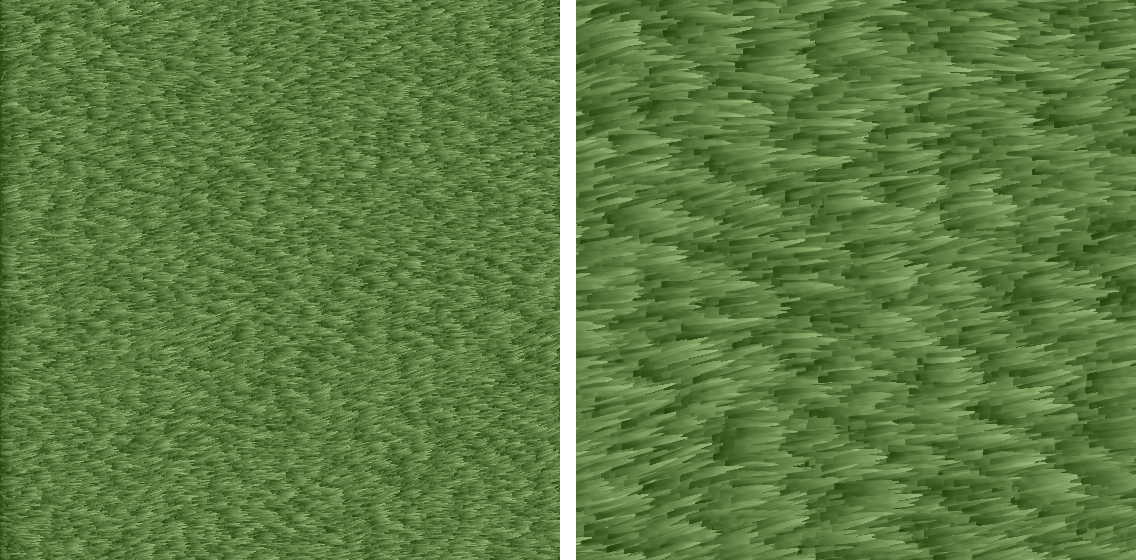
Left, the full canvas; right, a detail of the centre.
Give the GLSL for this texture, as a WebGL 1 fragment shader.

```glsl
precision highp float;

uniform vec2 u_resolution;

float hash(vec2 p) {
  return fract(sin(dot(p, vec2(127.1, 311.7))) * 43758.5453);
}

float noise(vec2 p) {
  vec2 i = floor(p);
  vec2 f = fract(p);
  f = f * f * (3.0 - 2.0 * f);
  return mix(mix(hash(i), hash(i + vec2(1.0, 0.0)), f.x),
             mix(hash(i + vec2(0.0, 1.0)), hash(i + vec2(1.0, 1.0)), f.x), f.y);
}

// Slope of the combed pile, drifting slowly over the lawn
float combSlope(vec2 p) {
  return 0.14 + 0.26 * (noise(p * 6.0) - 0.5) + 0.26 * (noise(p * 20.0 + 7.0) - 0.5);
}

void main() {
  vec2 p = gl_FragCoord.xy / u_resolution;
  vec2 cellSize = vec2(0.0064, 0.0021);
  float slope = combSlope(p);

  // Bare ground, seen only where no blade covers it
  float totalWeight = 0.01;
  float totalTone = -0.15 * totalWeight;

  // Blades rooted to the left, the higher ones outweighing the lower
  for (int i = 0; i < 6; i++) {
    float column = floor(p.x / cellSize.x) - float(i);
    float run = p.x - (column + 0.5) * cellSize.x;
    float middleRow = floor((p.y - slope * run) / cellSize.y);
    for (int j = -3; j <= 3; j++) {
      vec2 cell = vec2(column, middleRow + float(j));
      vec2 jitter = vec2(hash(cell), hash(cell + 31.7));
      float shade = hash(cell + 73.3);
      float rank = hash(cell + 117.9);
      vec2 root = (cell + jitter) * cellSize;
      vec2 d = p - root;

      float along = d.x / mix(0.017, 0.032, rank);
      float lean = slope + 0.24 * (jitter.x - 0.5);
      float across = abs(d.y - lean * d.x);
      float halfWidth = 0.0017 * (1.0 - along * along * along);
      float cover = 1.0 - smoothstep(halfWidth - 0.0007, halfWidth + 0.0004, across);
      cover *= smoothstep(0.0, 0.06, along) * (1.0 - smoothstep(0.92, 1.0, along));
      cover *= step(0.0, column);

      // Neighbouring blades share a height and so form tufts
      float tuft = noise(root * vec2(50.0, 95.0));
      float weight = cover * exp(36.0 * (0.6 * tuft + 0.4 * rank));
      float tone = 0.52 + 0.95 * (along - 0.5) + 0.72 * (shade - 0.5) + 0.2 * (tuft - 0.5);
      totalWeight += weight;
      totalTone += weight * tone;
    }
  }

  // Fine grain over the blade tone
  float tone = totalTone / totalWeight;
  tone += 0.2 * (noise(p * vec2(220.0, 500.0)) - 0.5);

  vec3 shadowGreen = vec3(0.23, 0.35, 0.13);
  vec3 tipGreen = vec3(0.51, 0.64, 0.39);
  gl_FragColor = vec4(mix(shadowGreen, tipGreen, clamp(tone, -0.3, 1.35)), 1.0);
}
```
